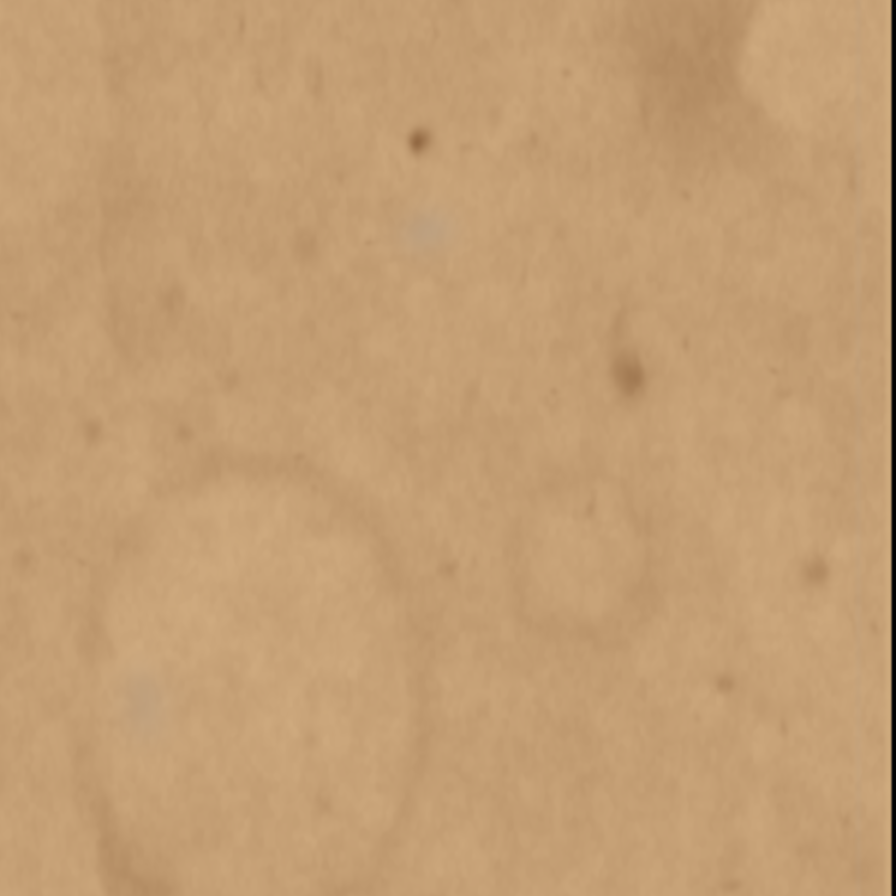
A Shadertoy shader for this texture:

```glsl
// Aged tan paper: soft cellular mottling, blurred water stains with darker rims,
// pale worn patches, scattered brown specks and a thin dark strip at the right.
// Every layer adds to one tone value, which then tints the paper colour.

const vec3 PAPER = vec3(0.772, 0.625, 0.458);
const vec3 STAIN_TINT = vec3(0.75, 1.0, 1.25);
const vec3 GREY_WEAR = vec3(0.73, 0.63, 0.52);
const vec3 EDGE_LIGHT = vec3(0.82, 0.68, 0.50);
const vec3 BACKDROP = vec3(0.01);

vec3 hash3(vec2 p) {
    vec3 q = fract(p.xyx * vec3(0.1031, 0.1030, 0.0973));
    q += dot(q, q.yxz + 33.33);
    return fract((q.xxy + q.yzz) * q.zyx);
}

// Smooth cellular noise, roughly -1 to 1: nearby cell values blended by distance.
float cellNoise(vec2 p) {
    vec2 cell = floor(p);
    float total = 0.0, weight = 0.0;
    for (int y = -1; y <= 1; y++)
    for (int x = -1; x <= 1; x++) {
        vec2 id = cell + vec2(x, y);
        vec3 h = hash3(id + 71.0);
        vec2 d = id + 0.15 + 0.7 * h.xy - p;
        float w = exp(-5.0 * dot(d, d));
        total += w * (2.0 * h.z - 1.0);
        weight += w;
    }
    return total / weight;
}

// Soft elliptical spot: 1 at the centre, fading outwards.
float blob(vec2 p, vec2 centre, vec2 size) {
    vec2 d = (p - centre) / size;
    return exp(-dot(d, d));
}

// Approximate signed distance to an ellipse.
float ellipse(vec2 p, vec2 centre, vec2 radii) {
    return (length((p - centre) / radii) - 1.0) * min(radii.x, radii.y);
}

// Pale interior with a darker soft line just outside it.
float tideMark(float d, float pale, float rim, float width) {
    float line = (d - width) / width;
    return pale * smoothstep(width, -width, d) - rim * exp(-line * line);
}

// Stain that begins at a sharp left edge and fades towards the right.
float edgeStain(float d, float fade) {
    return smoothstep(-0.008, 0.008, d) * exp(-max(d, 0.0) / fade);
}

// Rare soft specks, at most one for each grid cell.
float specks(vec2 p, float density, float chance, float radius) {
    vec2 g = p * density, cell = floor(g);
    float dark = 0.0;
    for (int y = -1; y <= 1; y++)
    for (int x = -1; x <= 1; x++) {
        vec2 id = cell + vec2(x, y);
        vec3 h = hash3(id + density);
        vec3 k = hash3(id + 137.0);
        vec2 size = radius * (0.5 + k.xy) * vec2(0.8, 1.2);
        dark += step(h.z, chance) * (0.3 + 0.7 * k.z)
              * blob(g, id + 0.2 + 0.6 * h.xy, size);
    }
    return dark;
}

float mottling(vec2 p) {
    float tone = 0.016 * cellNoise(p * 7.0);
    tone += 0.018 * cellNoise(p * vec2(24.0, 20.0) + 9.0);
    tone += 0.018 * cellNoise(p * vec2(62.0, 45.0) + 31.0);
    tone += 0.017 * cellNoise(p * vec2(150.0, 95.0) + 53.0);
    return tone;
}

float waterStains(vec2 p, float patchy) {
    float fadeIn = smoothstep(0.54, 0.66, p.y);
    float tone = -0.060 * fadeIn * patchy * edgeStain(p.x - 0.116, 0.085);
    tone -= 0.050 * blob(p, vec2(0.15, 0.69), vec2(0.035, 0.09)) * patchy;
    tone -= 0.085 * smoothstep(0.15, 0.04, p.y) * edgeStain(p.x - 0.116, 0.05);
    tone += tideMark(ellipse(p, vec2(0.28, 0.22), vec2(0.18, 0.24)), 0.018, 0.045 * patchy, 0.016);
    tone += tideMark(ellipse(p, vec2(0.65, 0.38), vec2(0.06, 0.07)), 0.028, 0.025 * patchy, 0.015);
    float clearing = ellipse(p, vec2(0.94, 0.94), vec2(0.11, 0.10));
    tone -= 0.12 * blob(p, vec2(0.79, 0.93), vec2(0.085, 0.13)) * smoothstep(-0.008, 0.012, clearing);
    tone += 0.018 * smoothstep(0.012, -0.012, clearing);
    tone += 0.035 * blob(p, vec2(0.15, 0.49), vec2(0.03, 0.06));
    return tone;
}

float darkSpots(vec2 p) {
    float dark = 0.34 * blob(p, vec2(0.468, 0.838), vec2(0.009, 0.014));
    dark += 0.20 * blob(p, vec2(0.703, 0.580), vec2(0.016, 0.026));
    dark += 0.08 * blob(p, vec2(0.692, 0.635), vec2(0.012, 0.030));
    dark += 0.15 * blob(p, vec2(0.907, 0.365), vec2(0.014, 0.021));
    dark += 0.13 * blob(p, vec2(0.817, 0.241), vec2(0.015, 0.011));
    dark += 0.09 * specks(p, 13.0, 0.16, 0.17);
    return dark + 0.08 * specks(p, 28.0, 0.05, 0.22);
}

void mainImage(out vec4 fragColor, in vec2 fragCoord) {
    vec2 uv = fragCoord / iResolution.xy;
    vec2 warp = vec2(cellNoise(uv * 19.0 + 5.0), cellNoise(uv * 19.0 + 83.0));
    vec2 p = uv + 0.009 * warp;
    float patchy = 0.75 + 0.6 * cellNoise(uv * 15.0 + 17.0);

    float tone = mottling(uv) + waterStains(p, patchy) - darkSpots(p);
    vec3 colour = PAPER * (1.0 + tone * STAIN_TINT);

    // Greyish rubbed places and a faint crease beside the right edge.
    float wear = blob(p, vec2(0.47, 0.745), vec2(0.03, 0.025));
    wear += 0.7 * blob(p, vec2(0.16, 0.21), vec2(0.03, 0.04));
    wear += 0.35 * smoothstep(0.006, 0.0, abs(uv.x - 0.958));
    colour = mix(colour, GREY_WEAR, 0.65 * wear);

    // Light paper border, then the narrow backdrop.
    colour = mix(colour, EDGE_LIGHT, 0.7 * smoothstep(0.984, 0.992, uv.x));
    colour = mix(colour, BACKDROP, smoothstep(0.993, 0.997, uv.x));
    fragColor = vec4(colour, 1.0);
}
```
